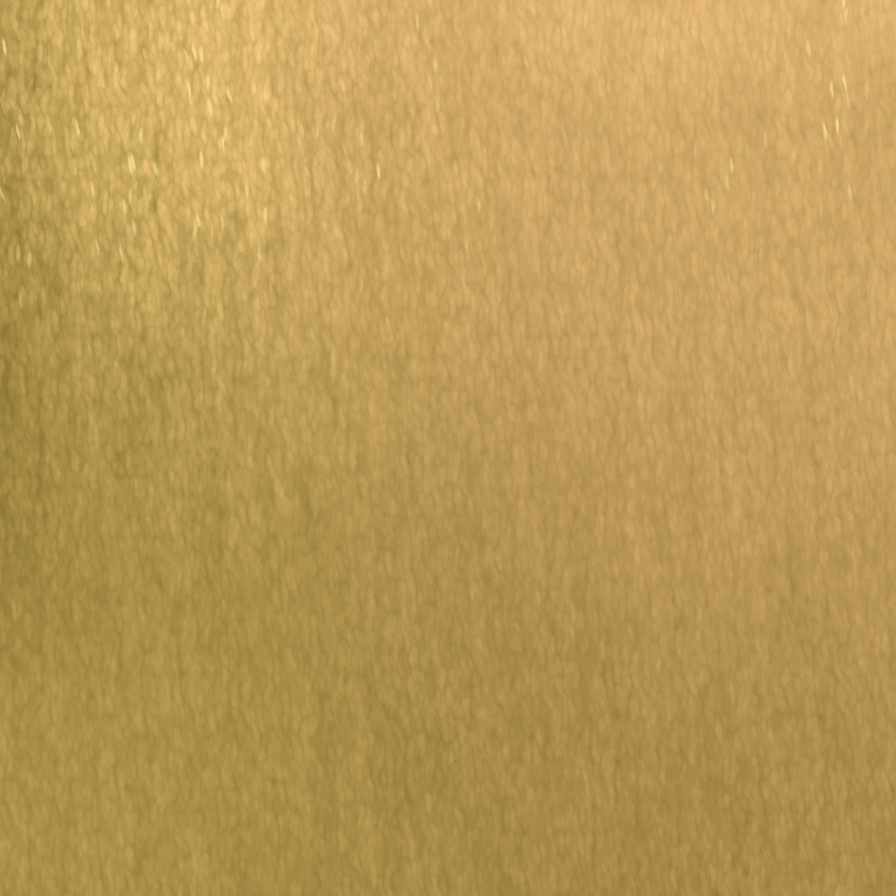
Give the GLSL for this texture, as a three.js fragment shader.

```glsl
// Brushed gold metal: a soft diagonal sheen under fine, nearly vertical grain.
#define GRAIN_CELLS vec2(135.0, 40.0)
#define FLECK_CELLS vec2(190.0, 85.0)
#define STREAK_CELLS vec2(58.0, 7.0)
#define LEAN 0.08
#define GRAIN_DEPTH 0.42
#define FLECK_DEPTH 0.36
#define STREAK_DEPTH 0.26
#define GLINT_SHARE 0.14
#define OLIVE_GOLD vec3(0.645, 0.535, 0.275)
#define TAN_GOLD vec3(0.815, 0.670, 0.400)
#define GLINT_GOLD vec3(0.970, 0.870, 0.600)

varying vec2 vUv;

vec2 hash2(vec2 p) {
  vec3 q = fract(p.xyx * vec3(0.1031, 0.1030, 0.0973));
  q += dot(q, q.yzx + 33.33);
  return fract((q.xx + q.yz) * q.zy);
}

// Cellular noise: squared distance to the nearest seed, and that seed's random value.
vec2 cellular(vec2 p) {
  vec2 cell = floor(p);
  vec2 nearest = vec2(9.0, 0.0);
  for (int j = -1; j <= 1; j++) {
    for (int i = -1; i <= 1; i++) {
      vec2 id = cell + vec2(float(i), float(j));
      vec2 toSeed = id + hash2(id) - p;
      float d = dot(toSeed, toSeed);
      if (d < nearest.x) nearest = vec2(d, hash2(id + 71.0).x);
    }
  }
  return nearest;
}

// Ridges centred on zero: rounded tops whose height varies from cell to cell.
float ridges(vec2 p) {
  vec2 c = cellular(p);
  return (0.22 - c.x) + 0.75 * (c.y - 0.5) * (1.0 - smoothstep(0.05, 0.6, c.x));
}

// Layered sines: slow, cloudy variation within about -1 to 1.
float clouds(vec2 p) {
  float sum = 0.0;
  float weight = 0.5;
  for (int i = 0; i < 4; i++) {
    sum += weight * sin(p.x + 1.7 * sin(p.y)) * cos(p.y + 1.3 * sin(0.8 * p.x));
    p = mat2(1.4, 1.1, -1.1, 1.4) * p + 2.3;
    weight *= 0.6;
  }
  return sum;
}

float bump(vec2 p, vec2 centre, vec2 radius) {
  vec2 d = (p - centre) / radius;
  return exp(-dot(d, d));
}

// Broad lighting: 0 is olive shade, 1 is bright tan.
float sheen(vec2 uv) {
  float light = 0.04 + 0.92 * smoothstep(0.12, 0.98, uv.y + 0.35 * (uv.x - 0.5));
  light += 0.36 * smoothstep(0.84, 1.0, uv.y) * smoothstep(0.1, 0.9, uv.x);
  light += 0.36 * bump(uv, vec2(0.23, 0.90), vec2(0.15, 0.26));
  light += 0.16 * bump(uv, vec2(0.12, 0.15), vec2(0.20, 0.16));
  light -= 0.34 * (1.0 - smoothstep(0.0, 0.11, uv.x)) * smoothstep(0.1, 0.6, uv.y);
  return light + 0.08 * clouds(uv * vec2(8.0, 4.0));
}

void main() {
  // Lean and gently wobble the brushing direction.
  vec2 brushed = vUv + vec2(LEAN * vUv.y, 0.0);
  brushed.x += 0.004 * clouds(vUv * vec2(24.0, 36.0));

  // Two sizes of grain plus long streaks; the upper left is more crinkled.
  float rough = 0.85 + 0.8 * bump(vUv, vec2(0.10, 0.90), vec2(0.30, 0.35));
  float grain = GRAIN_DEPTH * ridges(brushed * GRAIN_CELLS)
              + FLECK_DEPTH * ridges(brushed * FLECK_CELLS + 31.0)
              + STREAK_DEPTH * ridges(brushed * STREAK_CELLS + 19.0);

  float light = sheen(vUv) + rough * grain;
  vec3 colour = mix(OLIVE_GOLD, TAN_GOLD, light);

  // Yellower at the left, rosier at the right.
  float warmth = smoothstep(0.15, 0.65, vUv.x + 0.15 * (vUv.y - 0.5));
  colour *= mix(vec3(0.995, 1.012, 0.97), vec3(1.008, 0.99, 1.02), warmth);

  // Sparse thin scratches, gathered in drifting bands near the top.
  vec2 scratch = cellular(brushed * GRAIN_CELLS * vec2(1.25, 1.0) + 47.0);
  float band = smoothstep(0.0, 0.4, clouds(brushed * vec2(26.0, 5.0) + 1.0));
  float zone = smoothstep(0.50, 0.88, vUv.y) * (0.25 + 0.75 * band);
  float glint = (1.0 - smoothstep(0.0, 0.25, scratch.x))
              * smoothstep(1.0 - GLINT_SHARE, 1.0, scratch.y);
  colour = mix(colour, GLINT_GOLD, 0.9 * glint * zone);

  gl_FragColor = vec4(colour, 1.0);
}
```
